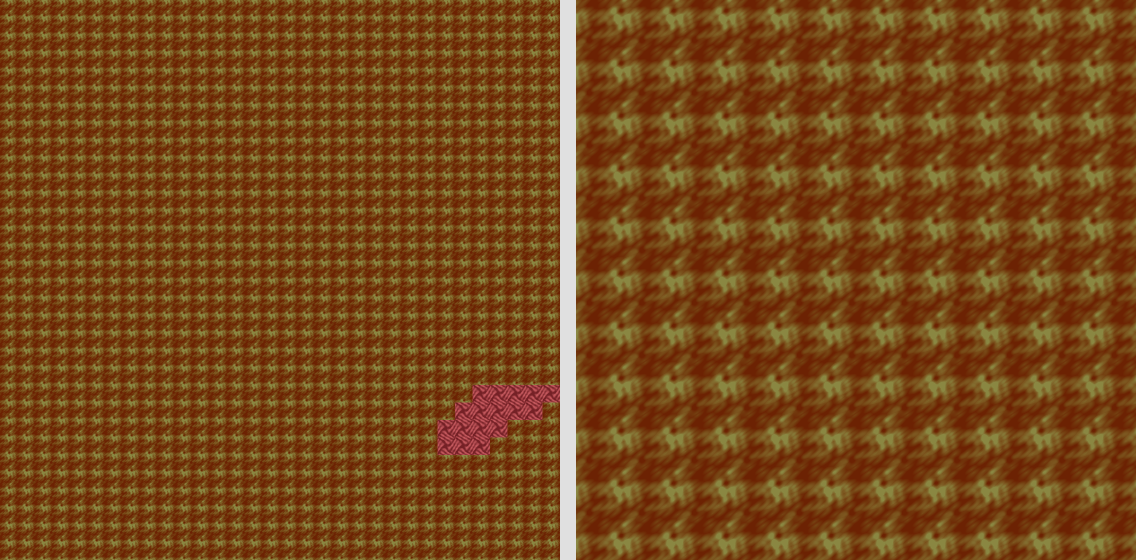
Left, the full canvas; right, a detail of the centre.
Reproduce this pattern procedurally as a Shadertoy shader.

```glsl
// Mossy brown ground: 32 x 32 repeats of a leafy tuft, with a stepped patch of pink woven stone.

const float TILES = 32.0;

const vec3 EARTH = vec3(0.425, 0.135, 0.01);
const vec3 BROWN = vec3(0.45, 0.24, 0.06);
const vec3 TAN   = vec3(0.49, 0.35, 0.13);
const vec3 OLIVE = vec3(0.54, 0.53, 0.26);
const vec3 PINK  = vec3(0.76, 0.34, 0.36);
const vec3 WINE  = vec3(0.46, 0.13, 0.15);

vec2 hash2(vec2 p) {
    vec2 k = vec2(dot(p, vec2(127.1, 311.7)), dot(p, vec2(269.5, 183.3)));
    return fract(sin(k) * 4375.85);
}

// Shortest offset from c to p on a unit tile that wraps
vec2 wrapOffset(vec2 p, vec2 c) {
    return fract(p - c + 0.5) - 0.5;
}

// Distance to the nearest grain, seamless over one tile
float cellular(vec2 p, vec2 count) {
    vec2 g = p * count, id = floor(g), f = g - id;
    float nearest = 2.0;
    for (int y = -1; y <= 1; y++)
    for (int x = -1; x <= 1; x++) {
        vec2 n = vec2(x, y);
        vec2 seed = hash2(mod(id + n, count));
        nearest = min(nearest, length(n + seed - f));
    }
    return nearest;
}

// Zero-mean grain, sheared so that it leans to the right
float leaningGrain(vec2 p, vec2 count) {
    return 0.45 - cellular(vec2(p.x - p.y, p.y), count);
}

// Soft elliptical lump
float lump(vec2 p, vec2 centre, vec2 radius) {
    vec2 d = wrapOffset(p, centre) / radius;
    return exp(-dot(d, d));
}

// Soft straight sprig, starting at a and running along dir
float sprig(vec2 p, vec2 a, vec2 dir, float width) {
    vec2 d = wrapOffset(p, a + 0.5 * dir);
    float t = clamp(dot(d, dir) / dot(dir, dir), -0.5, 0.5);
    float r = length(d - dir * t) / width;
    return exp(-r * r);
}

// Moss height within one tile
float mossHeight(vec2 p) {
    float below = 0.5 - 0.5 * sin(6.2832 * p.y);
    float leaflets = sin(31.416 * p.x + 1.5 * sin(6.2832 * p.y));
    float tuft = lump(p, vec2(0.56, 0.0), vec2(0.31, 0.24));
    float h = 0.1 + tuft * (0.8 + (0.08 + 0.22 * below) * leaflets);
    h -= 0.6 * lump(p, vec2(0.56, 0.11), vec2(0.11, 0.08));
    h += 0.3 * lump(p, vec2(0.15, 0.05), vec2(0.11, 0.12));
    h += 0.25 * lump(p, vec2(0.36, 0.16), vec2(0.09, 0.11));
    h += 0.42 * sprig(p, vec2(0.60, 0.34), vec2(0.22, 0.18), 0.075);
    h += 0.24 * sprig(p, vec2(0.02, 0.62), vec2(0.42, 0.05), 0.07);
    return h + 0.42 * leaningGrain(p, vec2(6.0, 5.0));
}

// Share of the way from lo to hi
float ramp(float lo, float hi, float x) {
    return clamp((x - lo) / (hi - lo), 0.0, 1.0);
}

vec3 mossColour(float h) {
    vec3 c = mix(EARTH, BROWN, ramp(0.08, 0.27, h));
    c = mix(c, TAN, ramp(0.27, 0.46, h));
    return mix(c, OLIVE, ramp(0.48, 0.76, h));
}

// Diagonal basket weave, strands turning on alternate squares
vec3 stoneColour(vec2 p) {
    vec2 q = vec2(p.x + p.y, p.x - p.y) + 0.12 * sin(6.2832 * p.yx);
    vec2 id = floor(q), f = fract(q);
    float along = mod(id.x + id.y, 2.0) < 0.5 ? f.x : f.y;
    float strand = 0.5 - 0.5 * cos(along * 18.85);
    vec2 rim = min(f, 1.0 - f);
    float inside = smoothstep(0.0, 0.14, min(rim.x, rim.y));
    float grain = 0.7 * (0.45 - cellular(p, vec2(5.0)));
    return mix(WINE, PINK, clamp(inside * (0.2 + 0.7 * strand) + grain, 0.0, 1.0));
}

// Smoothed coverage of the interval lo..hi
float span(float x, float lo, float hi, float pixel) {
    return clamp(min(x - lo, hi - x) / pixel + 0.5, 0.0, 1.0);
}

// Stepped patch of four tile rows, each shifted further left
float patchMask(vec2 g, float pixel) {
    float cover = 0.0;
    for (int i = 0; i < 4; i++) {
        float row = float(i);
        float left = max(25.0, 27.0 - row);
        float right = TILES - floor(row * 1.5);
        float top = 10.0 - row;
        cover += span(g.x, left, right, pixel) * span(g.y, top - 1.0, top, pixel);
    }
    return min(cover, 1.0);
}

void mainImage(out vec4 fragColor, in vec2 fragCoord) {
    vec2 grid = fragCoord / iResolution.y * TILES;
    vec2 tile = fract(grid);
    float pixel = TILES / iResolution.y;

    vec3 ground = mossColour(mossHeight(tile));
    vec3 stone = stoneColour(tile);
    fragColor = vec4(mix(ground, stone, patchMask(grid, pixel)), 1.0);
}
```
